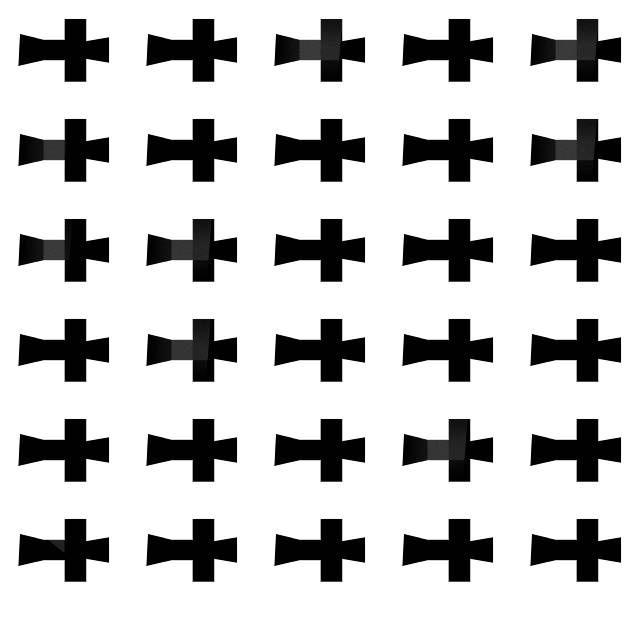
This pattern is drawn by a Shadertoy shader. Its source:

```glsl
// A grid of black flared-shaft crosses on white, five across and six down.
// Each is a union of tapered distance shapes; a few cells carry a soft grey
// sheen on the shaft and upright, varied by an integer-free, sine-free hash.

const vec2  GRID  = vec2(5.0, 6.0);
const vec2  PITCH = vec2(0.2, 0.15625);
const vec3  PAPER = vec3(1.0);
const float INK   = 0.004;

// Horizontal stations of the cross, from the left edge of its cell
const float TAIL_X  = 0.0300;
const float NECK_X  = 0.0680;
const float BAR_L   = 0.1010;
const float BAR_R   = 0.1348;
const float TIP_X   = 0.1704;
// Half heights
const float TAIL_H  = 0.0250;
const float NECK_H  = 0.0160;
const float BAR_H   = 0.0490;
const float ROOT_H  = 0.0130;
const float TIP_H   = 0.0199;
const float SLANT   = 0.05;     // lean of the tail end
// Sheen levels
const float SHAFT_GREY = 0.22;
const float BAR_GREY   = 0.15;
const float TAIL_GREY  = 0.07;
const float GRAIN      = 0.025;
// Worn columns of each row, one bit per column
const int WORN[6] = int[6](20, 17, 3, 2, 8, 1);

float hash(vec2 p) {
    vec3 q = fract(vec3(p.xyx) * 0.1031);
    q += dot(q, q.yzx + 33.33);
    return fract((q.x + q.y) * q.z);
}

// Upright-ended taper from x0 to x1, with half heights h0 and h1
float taper(vec2 p, float x0, float x1, float h0, float h1) {
    float slope = (h1 - h0) / (x1 - x0);
    float side = (abs(p.y) - h0 - slope * (p.x - x0)) / sqrt(1.0 + slope * slope);
    return max(side, max(x0 - p.x, p.x - x1));
}

float crossShape(vec2 p) {
    vec2 leaning = vec2(p.x - SLANT * p.y * step(p.x, NECK_X - 0.01), p.y);
    float tail  = taper(leaning, TAIL_X, NECK_X, TAIL_H, NECK_H);
    float shaft = taper(p, NECK_X - 0.004, BAR_L + 0.005, NECK_H, NECK_H);
    float bar   = taper(p + vec2(0.0, 0.0005), BAR_L, BAR_R, BAR_H, BAR_H);
    float tip   = taper(p, BAR_R - 0.005, TIP_X, ROOT_H, TIP_H);
    return min(min(tail, shaft), min(bar, tip));
}

float below(float edge, float x, float aa) {
    return 1.0 - smoothstep(edge - aa, edge + aa, x);
}

// Grey reflected by a worn cross at p
float sheen(vec2 p, vec2 cell, float aa) {
    float amount = hash(cell + 7.0);
    bool faint = cell.x < 0.5;
    bool grazed = cell.y > GRID.y - 1.5;

    float onTail = below(NECK_X, p.x, aa);
    float onBar = 1.0 - below(BAR_L, p.x, aa);
    float tail = TAIL_GREY * smoothstep(TAIL_X, NECK_X, p.x);
    float upper = BAR_GREY * mix(1.0, 0.45, smoothstep(0.0, BAR_H, p.y));
    float lower = 0.04 * smoothstep(-BAR_H, -NECK_H, p.y);
    float bar = mix(upper, lower, below(-NECK_H, p.y, aa));
    float grey = mix(mix(SHAFT_GREY, tail, onTail), bar, onBar);

    // Slanted right-hand limit of the light
    float reach = faint ? mix(BAR_L, 0.115, amount) : mix(0.125, 0.136, amount);
    grey *= below(reach + 0.08 * p.y, p.x, aa);
    if (faint) grey *= mix(1.0, 0.4, onBar);
    if (grazed) {
        float diagonal = 0.0156 - 0.8 * (p.x - 0.0755);
        grey *= 0.6 * (1.0 - below(diagonal, p.y, aa)) * (1.0 - onBar);
    }
    float speck = hash(floor(p * 768.0) + cell * 157.0) - 0.5;
    return grey * (0.9 + 0.2 * amount) + GRAIN * speck * step(0.02, grey);
}

void mainImage(out vec4 fragColor, in vec2 fragCoord) {
    vec2 uv = fragCoord / iResolution.y;
    float aa = 0.6 / iResolution.y;

    // Rows are counted from the top; the strip below the last stays empty
    vec2 fromTop = vec2(uv.x, 1.0 - uv.y);
    vec2 cell = floor(fromTop / PITCH);
    vec2 p = fromTop - cell * PITCH;
    p.y = 0.5 * PITCH.y - p.y;

    vec3 color = PAPER;
    if (all(greaterThanEqual(cell, vec2(0.0))) && all(lessThan(cell, GRID))) {
        float ink = INK;
        int bits = WORN[int(cell.y)];
        if (((bits >> int(cell.x)) & 1) == 1) ink += max(sheen(p, cell, aa), 0.0);
        color = mix(PAPER, vec3(ink), below(0.0, crossShape(p), aa));
    }
    fragColor = vec4(color, 1.0);
}
```
